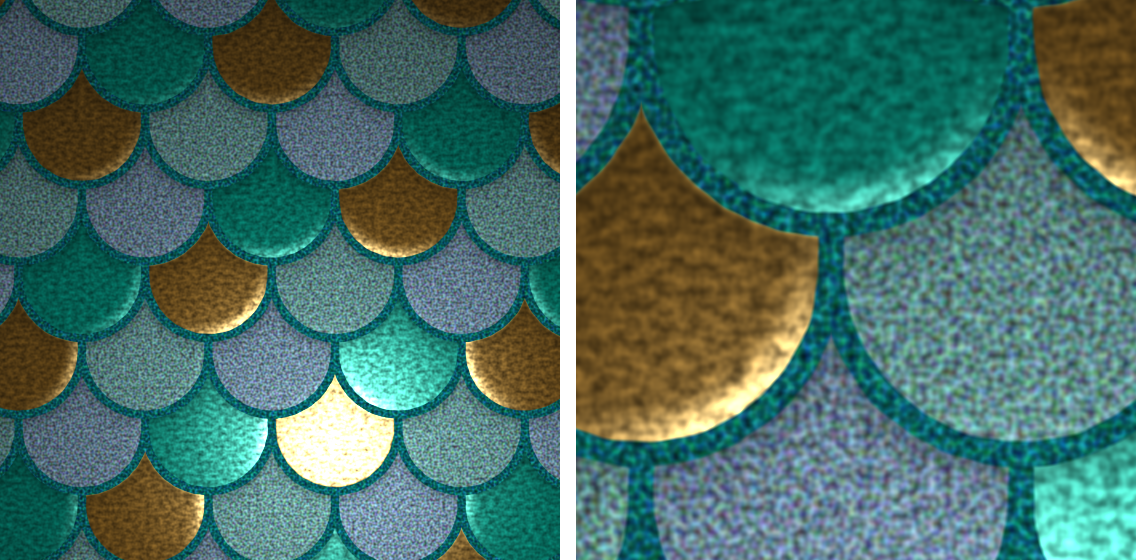
Left: the whole. Right: its middle third, enlarged.
A three.js fragment shader for this pattern:

```glsl
varying vec2 vUv;

#define PITCH vec2(0.226, 0.1367)
#define ORIGIN vec2(0.0332, 0.9193)
#define OUTER 0.1204
#define INNER 0.1055
#define SOFT 0.0014
#define LIGHT vec2(0.60, 0.205)
#define SLATE vec3(0.43, 0.54, 0.62)
#define TEAL vec3(0.02, 0.46, 0.40)
#define GOLD vec3(0.41, 0.29, 0.10)
#define GRAY vec3(0.39, 0.57, 0.57)
#define BORDER vec3(0.03, 0.39, 0.41)

struct Scale {
  vec2 offset;  // from the scale centre, flattened above it
  float reach;  // distance that defines the U-shaped outline
  vec2 id;      // column, row
};

vec2 gradientAt(vec2 cell) {
  vec3 h = fract(cell.xyx * vec3(0.1031, 0.1030, 0.0973));
  h += dot(h, h.yzx + 33.33);
  float angle = 6.2832 * fract((h.x + h.y) * h.z);
  return vec2(cos(angle), sin(angle));
}

float gradientNoise(vec2 p) {
  vec2 i = floor(p), f = fract(p);
  vec2 u = f * f * f * (f * (f * 6.0 - 15.0) + 10.0);
  vec2 e = vec2(0.0, 1.0);
  float low = mix(dot(gradientAt(i), f), dot(gradientAt(i + e.yx), f - e.yx), u.x);
  float high = mix(dot(gradientAt(i + e), f - e), dot(gradientAt(i + e.yy), f - e.yy), u.x);
  return mix(low, high, u.y);
}

// Nearest scale in a row; rows count downward and odd ones shift by half
Scale scaleAt(vec2 p, float row) {
  float x = (p.x - ORIGIN.x) / PITCH.x - 0.5 * mod(row, 2.0);
  float column = floor(x + 0.5);
  float y = p.y - ORIGIN.y + row * PITCH.y;
  vec2 offset = vec2((x - column) * PITCH.x, min(y, 0.0));
  float wobble = 0.0012 * gradientNoise(p * 60.0);
  return Scale(offset, length(offset) + wobble, vec2(column, row));
}

vec3 shadeScale(vec2 p, Scale s, vec3 grain) {
  float kind = mod(s.id.x + floor((3.0 * s.id.y + 1.0) / 2.0), 4.0);
  float isTeal = step(0.5, kind) * step(kind, 1.5);
  float isGold = step(1.5, kind) * step(kind, 2.5);
  float metal = isTeal + isGold;

  // Light falloff
  vec2 toLight = LIGHT - p;
  float dist2 = dot(toLight, toLight);
  float ambient = mix(0.48, 1.0, exp(-2.2 * dist2));
  float hotspot = exp(-25.0 * dist2);

  // Glint where the domed rim leans toward the light
  vec2 outward = s.offset / max(length(s.offset), 0.0001);
  float lean = max(dot(outward, toLight / max(sqrt(dist2), 0.0001)), 0.0);
  float rim = smoothstep(0.68, 1.0, s.reach / INNER);
  float glint = rim * rim * lean * lean * exp(-4.0 * dist2);

  // Glitter grain or brushed foil
  vec3 base = kind < 0.5 ? SLATE : GRAY;
  base = mix(mix(base, TEAL, isTeal), GOLD, isGold);
  float foil = gradientNoise(p * vec2(85.0, 135.0)) + 0.6 * grain.g;
  vec3 texture3 = mix(grain * 0.75, vec3(foil * 0.45), metal);
  float tone = 1.0 + 0.14 * gradientNoise(s.id * 0.37 + 0.5);
  vec3 face = base * ambient * tone * (1.0 + texture3);

  // Foil highlights
  vec3 gleam = mix(vec3(0.62, 0.80, 0.74), vec3(1.3, 1.2, 0.92), isGold);
  float shine = hotspot + 0.85 * glint;
  face += gleam * shine * (1.0 + 0.7 * foil) * mix(0.10, 1.0, metal);

  // Shadow below the row above, and a thin bright gold fold
  float gap = max(scaleAt(p, s.id.y - 1.0).reach - OUTER, 0.0);
  face *= 1.0 - 0.25 * exp(-gap / 0.012);
  float fold = exp(-gap / 0.0016) * exp(-3.0 * dist2);
  face += isGold * fold * vec3(0.50, 0.42, 0.22);
  float outline = smoothstep(0.965, 1.0, s.reach / INNER);
  face = mix(face, GOLD * 1.3, isGold * outline * hotspot * 0.7);

  vec3 border = BORDER * ambient * (1.0 + 0.85 * grain);
  border += max(grain, 0.0) * 0.12 * ambient;
  return mix(face, border, smoothstep(INNER - SOFT, INNER + SOFT, s.reach));
}

void main() {
  vec2 p = vUv;

  // Sparkle shared across channels, with some colour of its own
  float mono = gradientNoise(p * 210.0) + 0.5 * gradientNoise(p * 105.0 + 7.3);
  vec3 tint = vec3(gradientNoise(p * 190.0 + 17.0),
                   gradientNoise(p * 190.0 + 43.0),
                   gradientNoise(p * 190.0 + 71.0));
  vec3 grain = mono * 0.75 + tint * 0.5;

  // The upper row overlaps the lower one
  float row = floor((ORIGIN.y - p.y) / PITCH.y);
  Scale upper = scaleAt(p, row);
  Scale lower = scaleAt(p, row + 1.0);
  float uncovered = smoothstep(OUTER - SOFT, OUTER + SOFT, upper.reach);
  vec3 color = mix(shadeScale(p, upper, grain), shadeScale(p, lower, grain), uncovered);

  gl_FragColor = vec4(clamp(color, 0.0, 1.0), 1.0);
}
```
